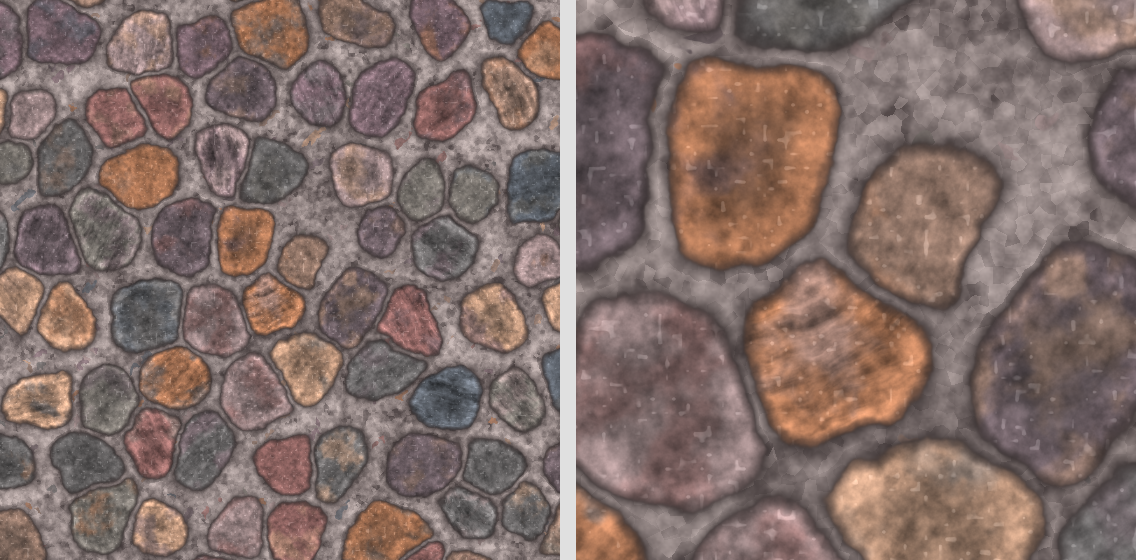
Left, the full canvas; right, a detail of the centre.
Reproduce this texture procedurally as a WebGL 2 fragment shader.

```glsl
#version 300 es
precision highp float;
// Rounded, multicoloured cobbles set in gritty pale mortar.

uniform vec2 u_resolution;
out vec4 fragColor;

const float CELLS = 8.0;        // stones across the canvas
const float JITTER = 0.62;      // scatter of stone centres
const float GAP = 0.035;        // half the narrowest mortar joint
const float CORNER = 0.12;      // rounding of stone corners
const vec2 LONG_AXIS = vec2(0.43, 0.69);
const vec2 ASPECT = vec2(0.62, 0.96);
const float GRIT_SCALE = 17.0;  // mortar grains per stone cell
const float CHIP_SCALE = 4.5;   // loose chips per stone cell
const vec3 MORTAR_DARK = vec3(0.33, 0.29, 0.29);
const vec3 MORTAR_LIGHT = vec3(0.76, 0.70, 0.69);
const vec3 CREVICE = vec3(0.21, 0.18, 0.18);
const vec3 STONES[10] = vec3[10](
  vec3(0.37, 0.36, 0.36), vec3(0.33, 0.35, 0.38), vec3(0.44, 0.36, 0.39),
  vec3(0.52, 0.42, 0.37), vec3(0.67, 0.53, 0.44), vec3(0.60, 0.41, 0.30),
  vec3(0.50, 0.35, 0.34), vec3(0.43, 0.41, 0.39), vec3(0.56, 0.48, 0.48),
  vec3(0.38, 0.33, 0.35));

vec2 hash2(vec2 p) {
  vec3 a = fract(p.xyx * vec3(0.1031, 0.1030, 0.0973));
  a += dot(a, a.yzx + 33.33);
  return fract((a.xx + a.yz) * a.zy);
}

float noise(vec2 p) {
  vec2 i = floor(p), f = fract(p);
  f = f * f * (3.0 - 2.0 * f);
  float low = mix(hash2(i).x, hash2(i + vec2(1, 0)).x, f.x);
  float high = mix(hash2(i + vec2(0, 1)).x, hash2(i + vec2(1, 1)).x, f.x);
  return mix(low, high, f.y);
}

// Layered noise, centred on zero.
float fbm(vec2 p) {
  float sum = 0.0, amp = 0.5;
  for (int i = 0; i < 4; i++) {
    sum += amp * (noise(p) - 0.5);
    p = mat2(1.6, 1.2, -1.2, 1.6) * p + 7.3;
    amp *= 0.55;
  }
  return sum;
}

// Cellular noise: distance to the nearest grain and its two random values.
vec3 grains(vec2 p) {
  vec3 best = vec3(9.0);
  for (int y = -1; y <= 1; y++)
    for (int x = -1; x <= 1; x++) {
      vec2 id = floor(p) + vec2(x, y);
      float d = length(id + hash2(id) - p);
      if (d < best.x) best = vec3(d, hash2(id + 51.7));
    }
  return best;
}

float smoothMin(float a, float b, float k) {
  float h = max(k - abs(a - b), 0.0) / k;
  return min(a, b) - h * h * k * 0.25;
}

// Staggered, jittered stone centre.
vec2 centre(vec2 id) {
  return id + 0.5 + vec2(0.5 * mod(id.y, 2.0), 0.0) + JITTER * (hash2(id) - 0.5);
}

// Signed distance to the stone; also gives its id and local position.
float stoneDistance(vec2 p, out vec2 stone, out vec2 q) {
  vec2 base = floor(p);
  float nearest = 9.0;
  for (int y = -2; y <= 2; y++)
    for (int x = -2; x <= 2; x++) {
      vec2 id = base + vec2(x, y);
      float d = length(centre(id) - p);
      if (d < nearest) { nearest = d; stone = id; }
    }
  vec2 c = centre(stone);
  float border = 1.0;
  for (int y = -2; y <= 2; y++)
    for (int x = -2; x <= 2; x++) {
      vec2 id = stone + vec2(x, y);
      if (x == 0 && y == 0) continue;
      vec2 other = centre(id);
      border = smoothMin(border, dot(0.5 * (c + other) - p, normalize(other - c)), CORNER);
    }
  vec2 size = hash2(stone + 13.1), turn = hash2(stone + 29.7) * 6.2832;
  float s = sin(turn.x), co = cos(turn.x);
  q = mat2(co, -s, s, co) * (p - c);
  float major = mix(LONG_AXIS.x, LONG_AXIS.y, size.x);
  vec2 radii = major * vec2(1.0, mix(ASPECT.x, ASPECT.y, size.y));
  vec2 e = pow(abs(q / radii), vec2(2.4));
  float a = atan(q.y, q.x);
  float wobble = 0.06 * sin(2.0 * a + turn.y) + 0.07 * sin(3.0 * a + turn.y * 2.0);
  float oval = (pow(e.x + e.y, 1.0 / 2.4) - 1.0 - wobble) * radii.y;
  return -smoothMin(-oval, border - GAP, CORNER);
}

vec3 mortarColor(vec2 p, float d) {
  vec3 grit = grains(p * GRIT_SCALE), chip = grains(p * CHIP_SCALE + 3.0 * fbm(p * 3.0));
  float tone = 0.66 + 0.75 * fbm(p * 1.6) + 0.95 * fbm(p * 11.0) + 0.26 * (grit.y - 0.5);
  tone -= 0.45 * smoothstep(0.66, 0.86, noise(p * 9.0 + 40.0)) * grit.z;
  vec3 col = mix(MORTAR_DARK, MORTAR_LIGHT, clamp(tone, 0.0, 1.08));
  float isChip = step(0.84, chip.y) * (1.0 - smoothstep(0.24, 0.32, chip.x));
  col = mix(col, STONES[int(chip.z * 9.99)] * (1.1 + 0.8 * fbm(p * 14.0)), 0.7 * isChip);
  return mix(col, CREVICE, 0.75 * exp(-max(d, 0.0) * 26.0));
}

vec3 stoneColor(vec2 p, vec2 stone, vec2 q, float d) {
  vec2 pick = hash2(stone + 71.3), kind = hash2(stone + 93.9);
  vec2 seed = stone * 5.7;
  float stain = fbm(q * 3.2 + seed);
  float streak = fbm(q * vec2(3.0, 15.0) + seed);
  vec3 col = mix(STONES[int(pick.x * 9.99)], STONES[int(pick.y * 9.99)],
                 0.6 * smoothstep(-0.05, 0.25, stain));
  float worn = smoothstep(0.08, 0.27, -d + 0.25 * stain);
  col = mix(col * 1.08, col * 0.66 + 0.05, worn * kind.x * 0.85);
  float rim = smoothstep(0.01, 0.06, -d) * (1.0 - smoothstep(0.07, 0.17, -d));
  col *= 1.0 + 0.16 * rim * kind.y;
  col *= 1.0 + 0.6 * fbm(p * 6.0) + 0.55 * fbm(p * 19.0) + 0.9 * streak * kind.y * kind.y;
  col += 0.12 * smoothstep(0.8, 0.95, noise(p * 30.0));
  return mix(CREVICE, col, 0.3 + 0.7 * smoothstep(-0.01, 0.065, -d));
}

void main() {
  vec2 p = gl_FragCoord.xy / u_resolution.y * CELLS;
  float pixel = CELLS / u_resolution.y;

  // Bend the plane so outlines are uneven.
  vec2 bent = p + 0.17 * vec2(fbm(p * 2.1), fbm(p * 2.1 + 31.0));
  bent += 0.045 * vec2(fbm(p * 9.0 + 11.0), fbm(p * 9.0 + 57.0));

  vec2 stone, q;
  float d = stoneDistance(bent, stone, q);
  float edge = max(pixel, 0.012);
  float cover = 1.0 - smoothstep(-edge, edge, d);
  vec3 col = mix(mortarColor(p, d), stoneColor(p, stone, q, d), cover);
  fragColor = vec4(clamp(col, 0.0, 1.0), 1.0);
}
```
